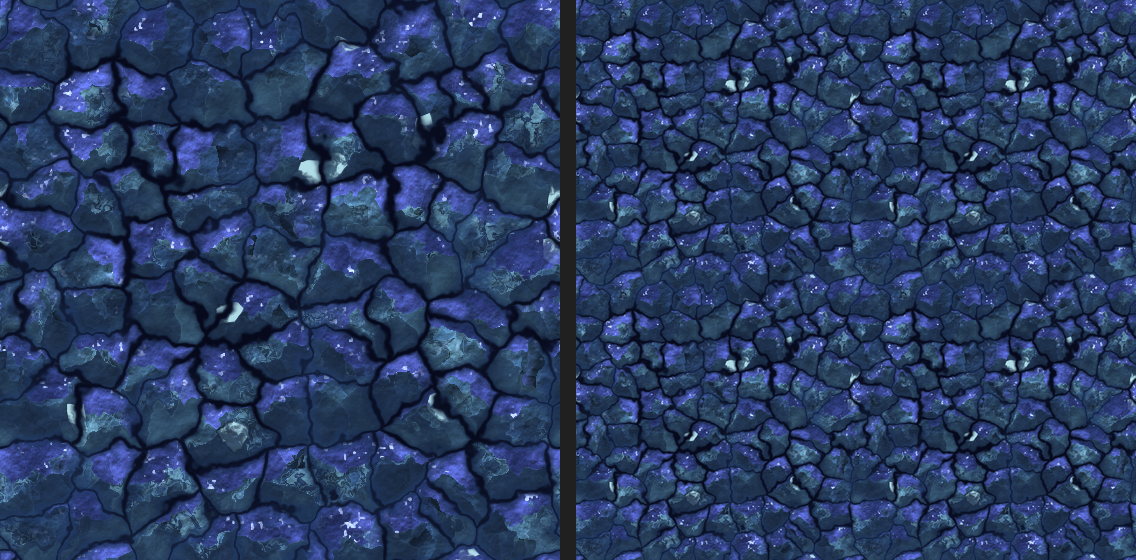
Left: one tile. Right: repeated 2 by 2.
This texture is drawn by a Shadertoy shader. Its source:

```glsl
// Tiling wall of rough blue crystal stones with violet upper facets and dark cracks.

const vec2 STONES = vec2(9.0, 10.0);   // stones per canvas
const vec2 CHIPS = vec2(26.0, 24.0);   // small glassy shards per canvas
const float FACETS = 7.0;              // cut planes per stone
const float GLINT_SHARE = 0.017;       // part of the shards that flash
const vec3 DEEP = vec3(0.125, 0.205, 0.325);
const vec3 SLATE = vec3(0.215, 0.345, 0.455);
const vec3 CYAN = vec3(0.42, 0.62, 0.72);
const vec3 INDIGO = vec3(0.14, 0.18, 0.39);
const vec3 VIOLET = vec3(0.33, 0.38, 0.78);
const vec3 RIM = vec3(0.125, 0.225, 0.40);
const vec3 CRACK = vec3(0.02, 0.03, 0.10);
const vec3 SPARK = vec3(0.72, 0.80, 1.0);
const vec3 GLINT = vec3(0.72, 0.90, 0.94);

vec3 hash3(vec2 p) {
    vec3 q = fract(p.xyx * vec3(0.1031, 0.1030, 0.0973));
    q += dot(q, q.yxz + 33.33);
    return fract((q.xxy + q.yzz) * q.zyx);
}

// Value noise that wraps after freq lattice steps
float noise(vec2 uv, float freq) {
    vec2 p = uv * freq, i = floor(p), f = p - i;
    f = f * f * (3.0 - 2.0 * f);
    vec2 a = mod(i, freq) + freq * 1.7, b = mod(i + 1.0, freq) + freq * 1.7;
    return mix(mix(hash3(a).x, hash3(vec2(b.x, a.y)).x, f.x),
               mix(hash3(vec2(a.x, b.y)).x, hash3(b).x, f.x), f.y);
}

float fbm(vec2 uv, float freq, int octaves) {
    float sum = 0.0, amp = 0.5, total = 0.0;
    for (int i = 0; i < octaves; i++) {
        sum += amp * noise(uv, freq);
        total += amp;
        amp *= 0.55;
        freq *= 2.0;
    }
    return sum / total;
}

// Wrapping Voronoi: xy = offset from the site, z = distance to the border
vec3 voronoi(vec2 p, vec2 cells, out vec2 id) {
    vec2 base = floor(p), nearest = vec2(0.0), home = base;
    float best = 1e3, border = 1e3;
    for (int k = 0; k < 9; k++) {
        vec2 c = base + vec2(k % 3 - 1, k / 3 - 1);
        vec2 d = c + 0.05 + 0.9 * hash3(mod(c, cells) + cells).xy - p;
        if (dot(d, d) < best) { best = dot(d, d); nearest = d; home = c; }
    }
    for (int k = 0; k < 25; k++) {
        vec2 c = home + vec2(k % 5 - 2, k / 5 - 2);
        vec2 d = c + 0.05 + 0.9 * hash3(mod(c, cells) + cells).xy - p;
        vec2 gap = d - nearest;
        if (dot(gap, gap) > 1e-4) border = min(border, dot(0.5 * (d + nearest), normalize(gap)));
    }
    id = mod(home, cells);
    return vec3(-nearest, border);
}

// Lowest of several tilted planes: xy = facing, z = random tone, w = gap to the next plane
vec4 facet(vec2 r, vec2 id) {
    vec3 top = hash3(id + 71.0);
    float low = 0.02 + 0.10 * top.x, next = 1e3;
    vec3 face = vec3(0.0, 0.0, top.y);
    for (float k = 0.0; k < FACETS; k++) {
        vec3 h = hash3(id * 7.0 + vec2(13.0, 5.0) * k + 3.0);
        float a = 6.28319 * (k + h.x) / FACETS;
        vec2 dir = vec2(cos(a), sin(a));
        float height = 0.10 + 0.32 * h.y - dot(dir, r) * (0.5 + 0.9 * h.z);
        if (height < low) { next = low; low = height; face = vec3(dir, h.y); }
        else next = min(next, height);
    }
    return vec4(face, next - low);
}

void mainImage(out vec4 fragColor, in vec2 fragCoord) {
    vec2 uv = fragCoord / iResolution.xy;

    // Stones with ragged outlines, their facets and the shards inside
    vec2 bend = vec2(fbm(uv, 18.0, 2), fbm(uv, 19.0, 2)) - 0.5;
    vec2 ragged = vec2(fbm(uv, 62.0, 2), fbm(uv, 67.0, 2)) - 0.5;
    vec2 stoneId, chipId;
    vec3 stone = voronoi(uv * STONES + 0.5 * bend + 0.12 * ragged, STONES, stoneId);
    vec4 face = facet(stone.xy + 0.10 * ragged, stoneId);
    vec3 chip = voronoi(uv * CHIPS + 0.9 * bend + 0.15 * ragged, CHIPS, chipId);
    vec3 chipRandom = hash3(chipId + 19.0);

    // Surface layers
    float cloud = fbm(uv, 14.0, 4);
    float grain = fbm(uv, 32.0, 5);
    float relief = grain - fbm(uv + vec2(-0.001, 0.003), 32.0, 5);
    float swirl = fbm(uv + 0.02 * ragged + 0.01 * bend, 48.0, 4);
    float patches = smoothstep(0.42, 0.62, fbm(uv, 11.0, 3));
    float up = smoothstep(0.20, 0.60, face.y + 0.9 * (cloud - 0.5));
    float down = smoothstep(0.15, 0.55, -face.y);

    // Slate body with glassy shards
    vec3 col = mix(DEEP, SLATE, smoothstep(0.25, 0.80, cloud + 0.45 * (face.z - 0.5)));
    float shard = dot(chip.xy, chipRandom.xy - 0.5) + 0.35 * (chipRandom.z - 0.5);
    col *= 1.0 + shard * (1.0 - 0.7 * down);

    // Cyan flakes and veins on the rough facets
    float veins = 1.0 - smoothstep(0.015, 0.05, abs(swirl - 0.47));
    float flakes = max(smoothstep(0.56, 0.63, swirl), 0.55 * veins);
    col = mix(col, CYAN, flakes * patches * (1.0 - 0.9 * down) * (1.0 - 0.7 * up) * 0.75);

    // Violet upper facets with bright crumbs
    vec3 violet = mix(INDIGO, VIOLET, smoothstep(0.32, 0.72, 0.5 * (grain + cloud) + 0.2 * (face.z - 0.4)));
    col = mix(col, violet, 0.88 * up);
    float crumbs = smoothstep(0.66, 0.80, fbm(uv, 120.0, 2)) * smoothstep(0.45, 0.62, fbm(uv, 24.0, 2));
    col = mix(col, SPARK, crumbs * (0.2 + 0.7 * up) * (1.0 - 0.8 * down));

    // Relief light and pale ridges between facets
    col *= 1.0 + relief * mix(2.6, 1.1, down) + 0.12 * face.y;
    col += 0.07 * CYAN * (1.0 - smoothstep(0.0, 0.035, face.w));

    // Rare flashing shards
    float flash = step(1.0 - GLINT_SHARE, chipRandom.x) * smoothstep(0.03, 0.10, chip.z);
    float fold = smoothstep(0.40, 0.62, swirl + 0.5 * dot(chip.xy, vec2(0.5, 0.8)));
    col = mix(col, GLINT, flash * (0.15 + 0.8 * fold));

    // Soft blue rims and cracks of uneven depth
    float depth = smoothstep(0.25, 0.70, fbm(uv, 7.0, 3));
    float width = mix(0.035, 0.085, depth);
    col = mix(col, RIM, 0.65 * (1.0 - smoothstep(0.02, 0.17, stone.z)));
    col *= 1.0 - 0.30 * depth * (1.0 - smoothstep(0.0, 0.22, stone.z));
    col = mix(col, CRACK, (0.5 + 0.45 * depth) * (1.0 - smoothstep(0.2 * width, width, stone.z)));

    fragColor = vec4(clamp(col, 0.0, 1.0), 1.0);
}
```
